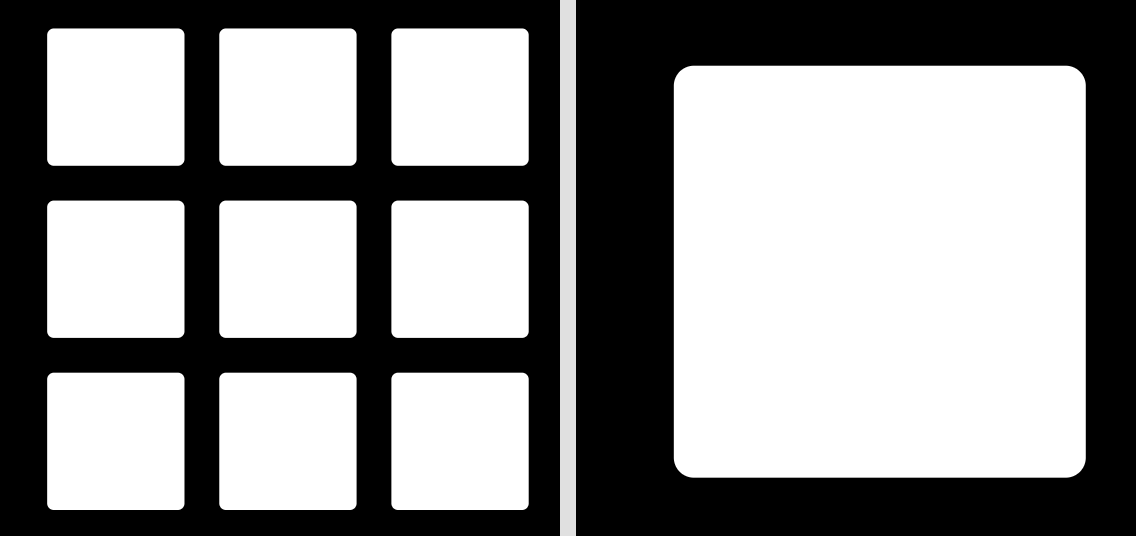
Left, the full canvas; right, a detail of the centre.
Give the GLSL for this pattern, as a Shadertoy shader.

```glsl
// Three by three grid of white rounded squares on black, set slightly off centre.
// Each point is folded into its nearest grid cell, then shaded by the signed
// distance to one rounded square. Lengths are fractions of the canvas height.

const vec2 GRID_COUNT = vec2(3.0, 3.0);
const vec2 GRID_CENTER = vec2(0.0148, -0.0023);
const float PITCH = 0.3211;
const float HALF_SIDE = 0.1281;
const float CORNER_RADIUS = 0.0125;
const vec3 BACKGROUND = vec3(0.0);
const vec3 TILE_COLOR = vec3(1.0);

// Signed distance to a rounded square centred on the origin.
float roundedSquare(vec2 p, float halfSide, float radius) {
    vec2 q = abs(p) - halfSide + radius;
    return length(max(q, 0.0)) + min(max(q.x, q.y), 0.0) - radius;
}

// Position relative to the nearest cell centre of a finite, centred grid.
vec2 foldGrid(vec2 p, float pitch, vec2 count) {
    vec2 middle = 0.5 * (count - 1.0);
    vec2 cell = clamp(floor(p / pitch + middle + 0.5), vec2(0.0), count - 1.0);
    return p - (cell - middle) * pitch;
}

// Coverage of a shape, smoothed over one pixel.
float coverage(float dist, float pixel) {
    return clamp(0.5 - dist / pixel, 0.0, 1.0);
}

void mainImage(out vec4 fragColor, in vec2 fragCoord) {
    float pixel = 1.0 / iResolution.y;
    vec2 p = (fragCoord - 0.5 * iResolution.xy) * pixel;

    // Grid of tiles
    vec2 local = foldGrid(p - GRID_CENTER, PITCH, GRID_COUNT);
    float tile = coverage(roundedSquare(local, HALF_SIDE, CORNER_RADIUS), pixel);

    fragColor = vec4(mix(BACKGROUND, TILE_COLOR, tile), 1.0);
}
```
